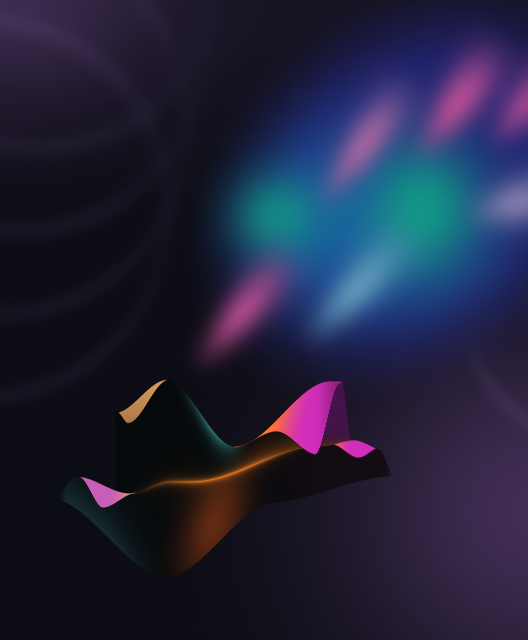
This background is drawn by a WebGL 2 fragment shader. Its source:

```glsl
#version 300 es
precision highp float;
// A folded dark ribbon with lit edges floats under a blurred blue-green glow
// crossed by soft diagonal streaks. Ribbon sheets are the areas between curves
// summed from smooth ramps; all lengths are fractions of the canvas height.
uniform vec2 u_resolution;
out vec4 fragColor;

const vec3 NIGHT = vec3(0.047, 0.047, 0.078);
const vec3 PLUM = vec3(0.26, 0.185, 0.34);
const vec3 INDIGO = vec3(0.13, 0.13, 0.43);
const vec3 BLUE = vec3(0.10, 0.35, 0.62);
const vec3 GREEN = vec3(0.07, 0.60, 0.52);
const vec3 ROSE = vec3(0.74, 0.31, 0.58);
const vec3 MIST = vec3(0.42, 0.66, 0.76);
const vec3 MAGENTA = vec3(0.82, 0.18, 0.73);
const vec3 ORANGE = vec3(1.0, 0.47, 0.18);
const vec3 SAND = vec3(0.92, 0.64, 0.38);
const vec3 TEAL = vec3(0.17, 0.48, 0.45);
const vec3 INK = vec3(0.025, 0.035, 0.043);

float hash(vec2 p) {
  vec3 q = fract(p.xyx * 0.1031);
  q += dot(q, q.yzx + 33.33);
  return fract((q.x + q.y) * q.z);
}

float ramp(float a, float b, float x) { return smoothstep(a, b, x); }

float blob(vec2 p, vec2 center, vec2 size) {
  vec2 d = (p - center) / size;
  return exp(-dot(d, d));
}

// Soft wedge that widens from a to b and fades at both ends.
float streak(vec2 p, vec2 a, vec2 b, float width) {
  vec2 axis = b - a;
  float t = dot(p - a, axis) / dot(axis, axis);
  float w = width * mix(0.5, 1.0, clamp(t, 0.0, 1.0));
  float across = length(p - a - axis * t) / w;
  return exp(-across * across) * ramp(0.0, 0.5, t) * ramp(1.05, 0.5, t);
}

// Coverage between two heights, with a smooth edge of width e.
float between(float y, float low, float high, float e) {
  return ramp(-e, e, y - low) * ramp(-e, e, high - y);
}

float span(float x, float a, float b, float e) {
  return ramp(a - e, a + e, x) * ramp(b + e, b - e, x);
}

// Ribbon edges
float backEdge(float x) {
  return 0.355 + 0.051 * ramp(0.18, 0.26, x) - 0.104 * ramp(0.26, 0.367, x)
       + 0.102 * ramp(0.367, 0.516, x);
}
float frontEdge(float x) {
  return 0.221 + 0.034 * ramp(0.081, 0.12, x) - 0.026 * ramp(0.12, 0.202, x)
       + 0.018 * ramp(0.202, 0.267, x) + 0.055 * ramp(0.299, 0.501, x)
       + 0.010 * ramp(0.501, 0.553, x) - 0.016 * ramp(0.553, 0.602, x)
       - 0.046 * ramp(0.592, 0.62, x);
}
float hemEdge(float x) {
  return 0.221 - 0.122 * ramp(0.078, 0.26, x) + 0.115 * ramp(0.26, 0.43, x)
       + 0.042 * ramp(0.417, 0.618, x);
}
float innerFold(float x) {
  return 0.301 + 0.025 * ramp(0.365, 0.432, x) - 0.036 * ramp(0.432, 0.495, x)
       + 0.111 * ramp(0.492, 0.531, x);
}
// Curled corner: dips by drop to a tip, then climbs by rise.
float dip(float x, float start, float tip, float end, float y, float drop, float rise) {
  return y - drop * ramp(start, tip, x) + rise * ramp(tip, end, x);
}

vec3 backdrop(vec2 p) {
  vec3 c = mix(NIGHT, PLUM, 0.85 * blob(p, vec2(0.0, 1.02), vec2(0.26, 0.20)));
  c = mix(c, PLUM, 0.95 * blob(p, vec2(0.84, 0.20), vec2(0.31, 0.30)));
  c += vec3(0.035, 0.025, 0.05) * blob(p, vec2(0.6, 1.0), vec2(0.5, 0.2));
  // Faint arcs
  for (int i = 0; i < 4; i++) {
    float k = float(i);
    float r = length(p - vec2(-0.03 + 0.03 * k, 0.674 + 0.13 * k)) - 0.295;
    c += vec3(0.035, 0.028, 0.045) * exp(-r * r / 0.0003) * ramp(0.4, 0.1, p.x);
  }
  float r = length(p - vec2(0.94, 0.52)) - 0.212;
  return c + vec3(0.035, 0.03, 0.045) * exp(-r * r / 0.0002) * ramp(0.5, 0.4, p.y);
}

vec3 addGlow(vec3 c, vec2 p) {
  vec2 d = p - vec2(0.65, 0.705);
  d = vec2(dot(d, vec2(0.8, 0.6)), dot(d, vec2(-0.6, 0.8))) / vec2(0.38, 0.29);
  vec3 halo = mix(INDIGO, BLUE, blob(p, vec2(0.54, 0.65), vec2(0.21, 0.15)));
  c = mix(c, halo, ramp(1.08, 0.5, length(d)));
  c = mix(c, GREEN, 0.78 * blob(p, vec2(0.434, 0.662), vec2(0.067, 0.062)));
  c = mix(c, GREEN, 0.95 * blob(p, vec2(0.66, 0.672), vec2(0.085, 0.095)));
  c = mix(c, ROSE, 0.85 * streak(p, vec2(0.293, 0.408), vec2(0.469, 0.622), 0.042));
  c = mix(c, mix(ROSE, MIST, 0.25), 0.9 * streak(p, vec2(0.488, 0.661), vec2(0.651, 0.889), 0.042));
  c = mix(c, ROSE, 0.9 * streak(p, vec2(0.638, 0.733), vec2(0.794, 0.948), 0.045));
  c = mix(c, ROSE, 0.75 * streak(p, vec2(0.755, 0.759), vec2(0.898, 0.922), 0.045));
  c = mix(c, MIST, 0.78 * streak(p, vec2(0.462, 0.447), vec2(0.658, 0.655), 0.045));
  return mix(c, mix(MIST, ROSE, 0.4), 0.85 * streak(p, vec2(0.71, 0.655), vec2(0.911, 0.714), 0.05));
}

vec3 addRibbon(vec3 c, vec2 p, float e) {
  float x = p.x, y = p.y, back = backEdge(x), front = frontEdge(x), hem = hemEdge(x);
  // Back sheet: ink with a teal rim, warm hollow and violet far side
  vec3 sheet = INK + TEAL * exp(-abs(back - y) / 0.014) * span(x, 0.305, 0.36, 0.035);
  sheet += vec3(0.32, 0.15, 0.02) * ramp(0.33, 0.42, x) * exp(-abs(y - front) / 0.022);
  sheet = mix(sheet, vec3(0.27, 0.07, 0.29), ramp(0.49, 0.51, x) * ramp(0.29, 0.33, y));
  float right = 0.537 + 0.12 * (0.395 - y);
  c = mix(c, sheet, between(y, front, back, e) * span(x, 0.18, right, e));
  // Front sheet
  vec3 body = INK + vec3(0.06, 0.14, 0.155) * exp(-abs(y - hem) / 0.05) * ramp(0.27, 0.16, x);
  float warm = blob(vec2(x, y), vec2(0.335 + 0.25 * (y - 0.18), 0.18), vec2(0.045, 0.09));
  body += vec3(0.36, 0.13, 0.03) * warm;
  body = mix(body, vec3(0.075, 0.05, 0.075), ramp(0.38, 0.52, x));
  c = mix(c, body, between(y, hem, front, e) * span(x, 0.098, 0.61, 0.008));
  // Curled, brightly lit folds
  vec3 lit = mix(ORANGE, MAGENTA, ramp(0.415, 0.48, x + 0.25 * (0.34 - y)));
  lit *= 1.0 - 0.3 * ramp(0.49, 0.53, x);
  c = mix(c, lit, between(y, innerFold(x), back, e) * span(x, 0.367, 0.533, e));
  float low = dip(x, 0.184, 0.2, 0.263, 0.355, 0.016, 0.067);
  c = mix(c, SAND * (0.65 + 3.0 * (y - 0.31)), between(y, low, back, e) * span(x, 0.186, 0.26, e));
  low = dip(x, 0.124, 0.161, 0.211, 0.254, 0.047, 0.022);
  vec3 curl = mix(vec3(0.78, 0.37, 0.72), SAND, ramp(0.17, 0.22, x));
  c = mix(c, curl, between(y, low, front, e) * span(x, 0.126, 0.211, e));
  low = dip(x, 0.518, 0.56, 0.596, 0.306, 0.021, 0.017);
  curl = mix(ORANGE, MAGENTA, ramp(0.51, 0.55, x));
  c = mix(c, curl, between(y, low, front, e) * span(x, 0.518, 0.595, e));
  // Glowing front rim
  float rim = exp(-abs(y - front) / 0.0028) + 0.35 * exp(-abs(y - front) / 0.011);
  return c + vec3(0.72, 0.36, 0.06) * rim * span(x, 0.25, 0.43, 0.06) * 0.8;
}

void main() {
  vec2 p = gl_FragCoord.xy / u_resolution.y;
  vec3 color = addGlow(backdrop(p), p);
  color = addRibbon(color, p, 0.8 / u_resolution.y);
  color += (hash(gl_FragCoord.xy) - 0.5) / 255.0;
  fragColor = vec4(color, 1.0);
}
```
